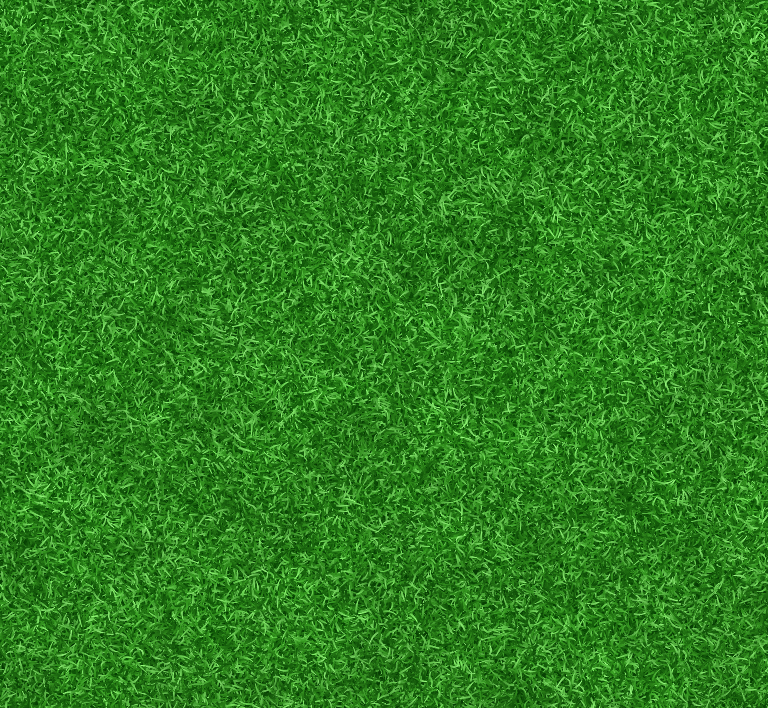
Reproduce this texture procedurally as a WebGL 2 fragment shader.

```glsl
#version 300 es
precision highp float;
// Dense lawn seen from above: short, curved, tapering blades in random directions.
// Stacked jittered grids hold one blade per cell; lower layers are darker,
// and a soft noise varies the brightness in patches.

uniform vec2 u_resolution;
out vec4 fragColor;

const int LAYERS = 10;
const float CELLS = 92.0; // grid cells per canvas height

vec3 hash3(vec2 p) {
    vec3 q = vec3(dot(p, vec2(127.1, 311.7)),
                  dot(p, vec2(269.5, 183.3)),
                  dot(p, vec2(419.2, 371.9)));
    return fract(sin(q) * 43758.5453);
}

float valueNoise(vec2 p) {
    vec2 i = floor(p), f = fract(p);
    f = f * f * (3.0 - 2.0 * f);
    return mix(mix(hash3(i).x, hash3(i + vec2(1, 0)).x, f.x),
               mix(hash3(i + vec2(0, 1)).x, hash3(i + vec2(1, 1)).x, f.x), f.y);
}

mat2 rotation(float angle) {
    float c = cos(angle), s = sin(angle);
    return mat2(c, -s, s, c);
}

// Shadow green through mid green to sunlit green
vec3 grassColor(float tone, float pale) {
    vec3 color = mix(vec3(0.06, 0.32, 0.03), vec3(0.16, 0.49, 0.09), (tone - 0.32) / 0.17);
    color = mix(color, vec3(0.20, 0.58, 0.12), clamp((tone - 0.49) / 0.09, 0.0, 1.0));
    if (tone > 0.58)
        color = mix(vec3(0.20, 0.58, 0.12), vec3(0.32, 0.71, 0.23), (tone - 0.58) / 0.13);
    color += vec3(0.05, 0.0, 0.06) * pale * smoothstep(0.54, 0.64, tone);
    return max(color, vec3(0.02, 0.20, 0.01));
}

void main() {
    vec2 uv = gl_FragCoord.xy / u_resolution.y;
    float pixel = CELLS / u_resolution.y;
    vec3 color = vec3(0.03, 0.25, 0.015);

    for (int layer = 0; layer < LAYERS; layer++) {
        float k = float(layer);
        vec2 p = rotation(k * 0.73) * uv * CELLS + k * vec2(17.37, 9.61);
        vec2 cell = floor(p);

        // Blades of neighbouring cells can reach this point
        for (int y = -1; y <= 1; y++)
        for (int x = -1; x <= 1; x++) {
            vec2 id = cell + vec2(x, y);
            vec3 place = hash3(id + k * 3.17);
            vec3 look = hash3(id + k * 5.71 + 41.3);

            // Local frame: x runs from root to tip, y across the bent blade
            vec2 q = rotation(place.z * 6.2832) * (p - id - place.xy);
            float halfLength = mix(0.45, 0.95, look.x);
            float along = q.x / halfLength;
            float bend = (look.y - 0.5) * 0.45;
            float across = abs(q.y - bend * (along * along - 0.4));
            float halfWidth = mix(0.13, 0.05, smoothstep(-0.6, 1.0, along));

            float dist = max(across - halfWidth, abs(q.x) - halfLength);
            float cover = clamp(0.5 - dist / (0.75 * pixel), 0.0, 1.0);

            // Few blades catch full light; roots sit in shade
            float tone = 0.24 + 0.17 * k / float(LAYERS - 1) + 0.55 * pow(look.z, 1.8);
            tone *= mix(0.80, 1.09, clamp(0.5 + 0.5 * along, 0.0, 1.0));
            color = mix(color, grassColor(tone, look.y), cover);
        }
    }

    // Soft patches of thicker and thinner growth
    float patches = 0.4 * valueNoise(uv * 13.0) + 0.6 * valueNoise(uv * 31.0 + 7.0);
    color *= 0.90 + 0.20 * patches;
    fragColor = vec4(color, 1.0);
}
```
